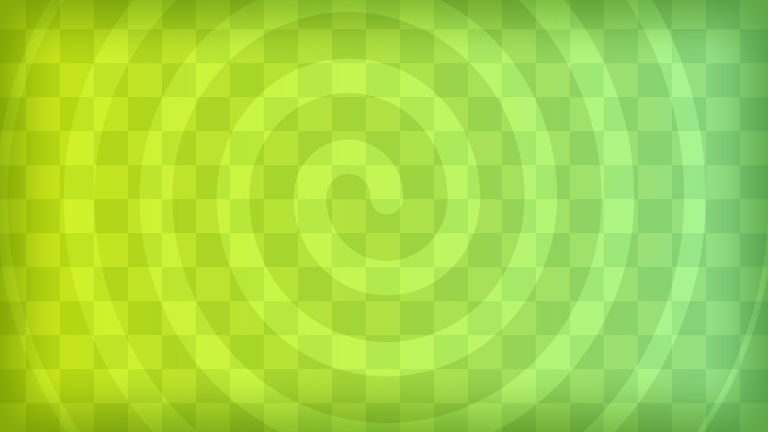
Give the GLSL for this background, as a Shadertoy shader.

```glsl
// A soft checkerboard with a pale spiral over a lime-to-mint gradient.
// The spiral joins half rings around two centres, one above and one below.
// All lengths are in units of the canvas height; edges darken in a soft frame.

// Square wave of period 2 with smooth edges: +1 on [0,1], -1 on [1,2]
vec2 squareWave(vec2 x, float pixel) {
    vec2 ramp = abs(fract((x - 0.5) * 0.5) - 0.5) - 0.25;
    return clamp(4.0 * ramp / pixel, -1.0, 1.0);
}

// Signed distance to the spiral band, which thins out on its last turns
float spiralDistance(vec2 q) {
    const float pitch = 0.1782, halfWidth = 0.0378;
    bool upper = q.y > 0.0;
    float shift = upper ? 0.5 : 0.0;
    float radius = length(q + vec2(upper ? 0.25 : -0.25, 0.0) * pitch);

    // Nearest half ring: radii 0.5, 1.5, ... above and 1, 2, ... below
    float ring = round(radius / pitch - shift) + shift;
    ring = clamp(ring, upper ? 0.5 : 1.0, upper ? 4.5 : 5.0);
    float side = q.x < 0.0 ? -0.25 : 0.25;
    float turn = ring + (upper ? -side : side) - 0.25;
    float width = mix(halfWidth, 0.007, smoothstep(3.2, 5.0, turn));

    // Round cap where the spiral starts
    float cap = length(q - vec2(0.25 * pitch, 0.0)) - halfWidth;
    return min(abs(radius - pitch * ring) - width, cap);
}

// Horizontal gradient from yellow-green to mint
vec3 gradient(float x) {
    vec3 yellow = vec3(0.76, 0.87, 0.06);
    vec3 lime = vec3(0.66, 0.86, 0.25);
    vec3 mint = vec3(0.53, 0.85, 0.54);
    return x < 0.5 ? mix(yellow, lime, x * 2.0) : mix(lime, mint, x * 2.0 - 1.0);
}

void mainImage(out vec4 fragColor, in vec2 fragCoord) {
    float pixel = 1.0 / iResolution.y;
    vec2 p = fragCoord * pixel;
    vec2 size = iResolution.xy * pixel;
    vec3 color = gradient(p.x / size.x);

    // Checkerboard
    const float cell = 0.0787;
    vec2 wave = squareWave((p - vec2(0.847, 0.539)) / cell, pixel / cell);
    color += 0.029 * wave.x * wave.y * vec3(1.1, 0.9, 0.6);

    // Spiral, slightly stretched vertically and fainter to the left
    vec2 q = (p - vec2(0.851, 0.5434)) / vec2(1.0, 1.052);
    float band = smoothstep(0.7 * pixel, -0.7 * pixel, spiralDistance(q));
    float strength = mix(0.6, 1.0, smoothstep(0.0, 0.5, p.x / size.x));
    color += band * strength * vec3(0.07, 0.08, 0.07);

    // Dark soft frame
    vec2 inset = smoothstep(-0.06, 0.15, min(p, size - p));
    color *= mix(vec3(0.64, 0.73, 0.48), vec3(1.0), inset.x * inset.y);

    fragColor = vec4(clamp(color, 0.0, 1.0), 1.0);
}
```
